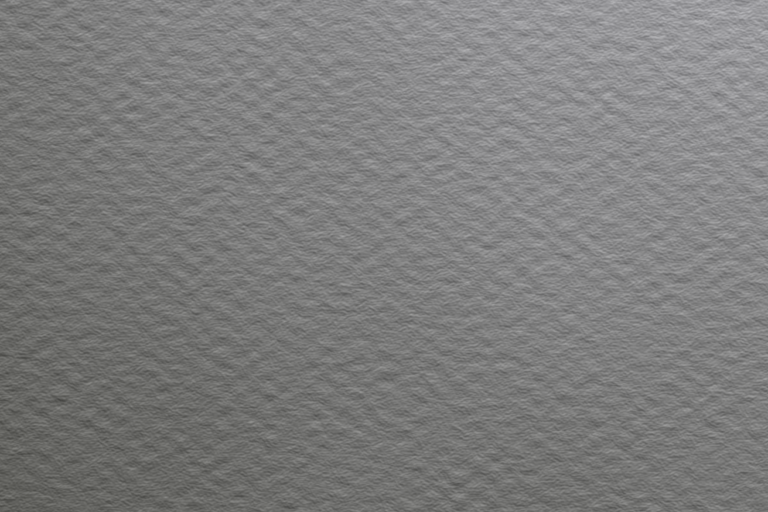
This texture is drawn by a WebGL 2 fragment shader. Its source:

```glsl
#version 300 es
precision highp float;
// Grey embossed paper under soft light from above.
// A height field of staggered felt dimples and crisp fibrous grain is lit by
// its slope, over a broad gradient from a dark lower left to a pale upper right.

uniform vec2 u_resolution;
out vec4 fragColor;

vec2 gradientAt(ivec2 cell) {
    uvec2 q = uvec2(cell + 4096) * uvec2(1597u, 3812u);
    uint n = (q.x ^ (q.y * 2741u)) * 74531u;
    n = (n ^ (n >> 15)) * 48271u;
    n ^= n >> 13;
    float angle = float(n & 65535u) * 6.28319 / 65536.0;
    return vec2(cos(angle), sin(angle));
}

float gradientNoise(vec2 p) {
    ivec2 cell = ivec2(floor(p));
    vec2 f = fract(p);
    vec2 s = f * f * f * (f * (f * 6.0 - 15.0) + 10.0);
    float a = dot(gradientAt(cell), f);
    float b = dot(gradientAt(cell + ivec2(1, 0)), f - vec2(1, 0));
    float c = dot(gradientAt(cell + ivec2(0, 1)), f - vec2(0, 1));
    float d = dot(gradientAt(cell + ivec2(1, 1)), f - vec2(1, 1));
    return mix(mix(a, b, s.x), mix(c, d, s.x), s.y);
}

float paperHeight(vec2 p) {
    // Staggered dimples, bent so that rows and spacing wander
    vec2 bend = vec2(gradientNoise(p * 13.0), gradientNoise(p * 15.0 + 37.0));
    vec2 q = p + bend * vec2(0.020, 0.009);
    float dimples = cos(q.x * 108.0) * cos(q.y * 137.0);
    float strength = 0.055 + 0.04 * gradientNoise(p * 7.0 + 11.0);

    // Flattened lumps, then three finer layers of fibrous grain
    float lumps = gradientNoise(q * vec2(24.0, 46.0) + 5.0);
    vec2 r = p + 0.005 * vec2(lumps, bend.x);
    float fibres = gradientNoise(r * vec2(52.0, 88.0) + 71.0);
    float grain = gradientNoise(r * vec2(100.0, 160.0) + 19.0);
    float fuzz = gradientNoise(r * vec2(150.0, 235.0) + 53.0);
    return strength * dimples + 0.15 * lumps + 0.06 * fibres
         + 0.06 * grain + 0.06 * fuzz;
}

void main() {
    vec2 uv = gl_FragCoord.xy / u_resolution;
    vec2 p = gl_FragCoord.xy / u_resolution.y;

    // Broad light falling off towards the lower left
    float light = mix(mix(0.370, 0.455, uv.x), mix(0.475, 0.610, uv.x), uv.y);
    light += 0.08 * uv.x * (1.0 - uv.x);
    light += 0.02 * gradientNoise(p * 2.3 + 3.0);

    // Slopes that face the light brighten, the others darken
    vec2 stepToLight = vec2(0.0002, 0.0015);
    float slope = paperHeight(p - stepToLight) - paperHeight(p + stepToLight);
    float grey = light + slope * (0.65 + 0.9 * light);

    // Cool highlights and slightly warm shadows
    vec3 tint = vec3(0.0, 0.0, 0.12 * (light - 0.5));
    fragColor = vec4(clamp(vec3(grey) + tint, 0.0, 1.0), 1.0);
}
```
